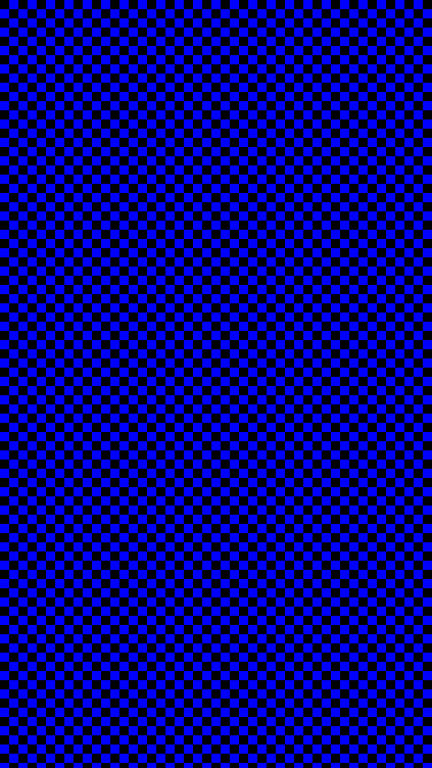
This pattern is drawn by a Shadertoy shader. Its source:

```glsl
// Fine blue and black checkerboard of square cells, anchored at the top left.

const float COLUMNS = 47.0;                // cells across the canvas width
const vec3 BLACK = vec3(0.0);
const vec3 BLUE = vec3(0.0, 0.0, 1.0);

// Square wave per axis, +1 in even cells and -1 in odd ones,
// box filtered over one pixel.
vec2 squareWave(vec2 cell, float pixelWidth) {
    vec2 edgeDistance = 0.5 - abs(mod(cell + 0.5, 2.0) - 1.0);
    return clamp(edgeDistance / (0.5 * pixelWidth), -1.0, 1.0);
}

void mainImage(out vec4 fragColor, in vec2 fragCoord) {
    // Cell coordinates, counted right and down from the top left corner
    float pixelWidth = COLUMNS / iResolution.x;
    vec2 cell = vec2(fragCoord.x, iResolution.y - fragCoord.y) * pixelWidth;

    // The product of both waves alternates like a checkerboard
    vec2 wave = squareWave(cell, pixelWidth);
    float blueCover = 0.5 - 0.5 * wave.x * wave.y;

    fragColor = vec4(mix(BLACK, BLUE, blueCover), 1.0);
}
```
